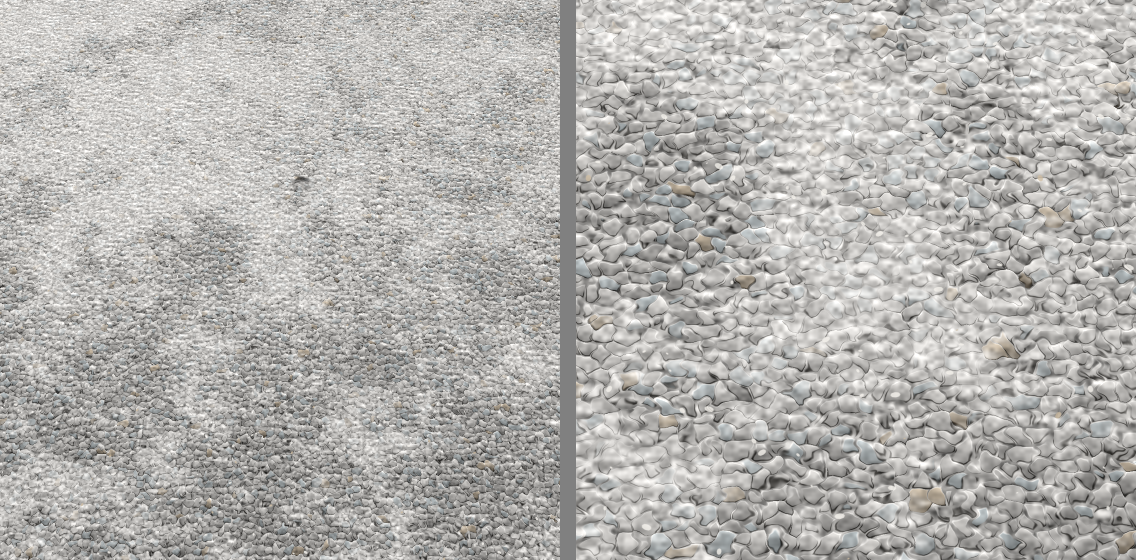
Left: the whole. Right: its middle third, enlarged.
Write a Shadertoy shader that draws this texture.

```glsl
// Worn grey asphalt receding from the viewer, with stones in grit and pale dusty patches

float hash(vec2 p) {
    return fract(sin(dot(p, vec2(127.1, 311.7))) * 43758.5453);
}

vec2 hash2(vec2 p) {
    return vec2(hash(p), hash(p + 57.3));
}

float noise(vec2 p) {
    vec2 i = floor(p), f = fract(p);
    f = f * f * (3.0 - 2.0 * f);
    return mix(mix(hash(i), hash(i + vec2(1, 0)), f.x),
               mix(hash(i + vec2(0, 1)), hash(i + vec2(1, 1)), f.x), f.y);
}

float fbm(vec2 p) {
    float sum = 0.0, weight = 0.5;
    for (int i = 0; i < 5; i++) {
        sum += weight * noise(p);
        p = mat2(1.6, 1.2, -1.2, 1.6) * p + 7.1;
        weight *= 0.6;
    }
    return sum / 1.15;
}

// Cells with random stretch: x = distance, y = gap to neighbour, z = id, w = height within stone
vec4 stones(vec2 p) {
    vec2 cell = floor(p);
    vec4 best = vec4(9.0, 0.0, 0.0, 0.0);
    float second = 9.0;
    for (int y = -1; y <= 1; y++)
    for (int x = -1; x <= 1; x++) {
        vec2 id = cell + vec2(x, y);
        vec2 d = p - id - 0.05 - 0.9 * hash2(id);
        float angle = 6.283 * hash(id + 19.7);
        vec2 q = mat2(cos(angle), sin(angle), -sin(angle), cos(angle)) * d;
        q = abs(q * vec2(0.8, 1.25));
        float dist = mix(length(q), max(q.x, q.y) + 0.35 * min(q.x, q.y), 0.6);
        dist += 0.25 * hash(id + 31.9);
        if (dist < best.x) {
            second = best.x;
            best = vec4(dist, 0.0, hash(id + 83.1), d.y);
        } else {
            second = min(second, dist);
        }
    }
    best.y = second - best.x;
    return best;
}

vec3 road(vec2 uv) {
    // Ground plane seen at a slant
    float depth = 2.4 / (2.4 - uv.y);
    vec2 ground = vec2((uv.x - 0.5) * depth, 2.4 * depth);
    float grain = noise(ground * 270.0) - 0.5;
    float relief = noise(ground * 125.0) - noise(ground * 125.0 + vec2(0.15, 0.6));
    float blotch = fbm(ground * 6.0 + 3.0);
    float base = mix(0.60, 0.71, smoothstep(0.0, 0.9, uv.y)) + 0.12 * (blotch - 0.5);

    // Stones of many sizes, set in grit
    vec2 warp = vec2(noise(ground * 130.0), noise(ground * 130.0 + 40.0)) - 0.5;
    vec4 stone = stones(ground * 78.0 + 0.6 * warp);
    float edge = stone.y - 0.04 - 0.32 * fract(stone.z * 17.3);
    float stoneMask = smoothstep(-0.05, 0.06, edge);
    float stoneTone = base + 0.02 + 0.18 * (stone.z - 0.5) + 0.2 * stone.w + 0.16 * grain;
    vec3 tint = mix(vec3(1.01, 1.0, 0.985), vec3(0.96, 0.995, 1.005), step(0.8, stone.z));
    tint = mix(tint, vec3(1.09, 1.02, 0.92), step(stone.z, 0.02));
    stoneTone -= 0.1 * step(0.8, stone.z);
    float gritTone = base - 0.02 + 0.3 * relief + 0.3 * grain;
    vec3 color = mix(gritTone * vec3(1.01, 1.0, 0.985), stoneTone * tint, stoneMask);

    // Shadow below each stone, light on its upper rim
    float rim = 1.0 - smoothstep(0.0, 0.13, abs(edge + 0.02));
    float shadow = rim * smoothstep(0.12, -0.25, stone.w) * smoothstep(-0.35, 0.1, relief + 0.1);
    color -= 0.32 * shadow;
    color += 0.15 * rim * smoothstep(0.0, 0.35, stone.w);

    // Pale dust, thickest toward the upper left, with ragged edges
    float upperLeft = smoothstep(0.35, 0.75, uv.y + 0.25 * (blotch - 0.5))
                    * (1.0 - smoothstep(0.15, 0.75, uv.x));
    float cover = 0.5 * blotch + 0.5 * fbm(ground * 27.0)
                + 0.12 * upperLeft + 0.04 * uv.y;
    float dust = smoothstep(0.42, 0.68, cover + 0.1 * relief - 0.05 * shadow);
    vec3 dustColor = vec3(0.815, 0.808, 0.798) + 0.03 * upperLeft
                   + 0.24 * grain + 0.22 * relief - 0.12 * shadow + 0.05 * (stone.z - 0.5);
    color = mix(color, dustColor, 0.75 * dust);

    // Small bright chips and a few tan ones
    vec4 chip = stones(ground * 100.0 + 31.0);
    float chipMask = step(0.93, chip.z) * (1.0 - smoothstep(0.26, 0.36, chip.x));
    vec3 chipColor = mix(vec3(0.92, 0.91, 0.89), vec3(0.78, 0.72, 0.63), step(0.987, chip.z));
    color = mix(color, chipColor, 0.8 * chipMask);

    // Shallow pit with a shadowed upper rim
    vec2 pit = (uv - vec2(0.538, 0.671)) / vec2(0.019, 0.013);
    float pitEdge = length(pit) + 0.5 * (noise(uv * 110.0) - 0.5);
    float pitMask = 1.0 - smoothstep(0.75, 1.1, pitEdge);
    color *= 1.0 - pitMask * (0.15 + 0.35 * smoothstep(0.0, 0.8, pit.y));
    return color;
}

void mainImage(out vec4 fragColor, in vec2 fragCoord) {
    // Four samples per pixel soften the stone edges
    vec3 total = vec3(0.0);
    for (int i = 0; i < 4; i++) {
        vec2 offset = vec2(i % 2, i / 2) * 0.5 - 0.25;
        total += road((fragCoord + offset) / iResolution.xy);
    }
    vec3 color = (total / 4.0 - 0.68) * 1.15 + 0.69;
    fragColor = vec4(clamp(color, 0.0, 1.0), 1.0);
}
```
